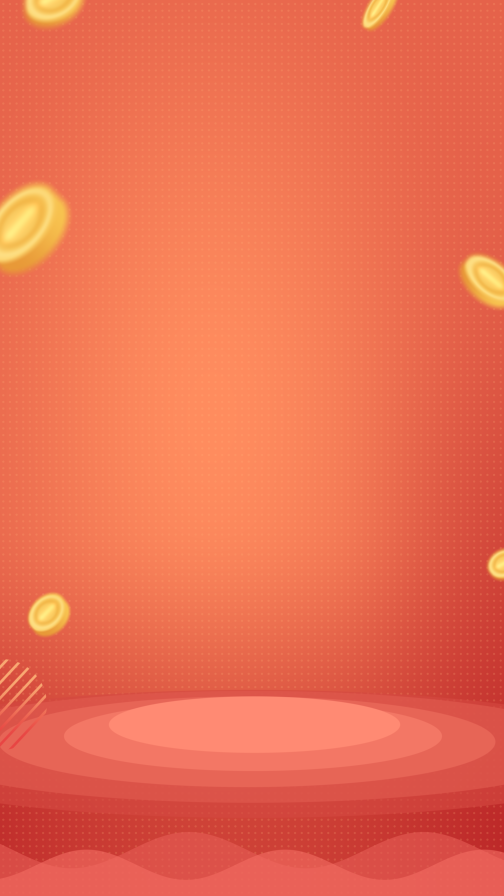
This background is drawn by a Shadertoy shader. Its source:

```glsl
const vec3 GLOW = vec3(1.0, 0.55, 0.37);
const vec3 CORAL = vec3(0.90, 0.385, 0.29);
const vec3 CRIMSON = vec3(0.74, 0.16, 0.16);
const vec3 PEACH = vec3(1.0, 0.72, 0.48);
const vec3 GOLD = vec3(0.97, 0.76, 0.31);

// Approximate signed distance to an ellipse
float ellipse(vec2 p, vec2 r) {
    float k0 = length(p / r);
    float k1 = length(p / (r * r));
    return (k0 - 1.0) * (k0 + 1e-4) / (k1 + 1e-4);
}

float fill(float d, float soft) {
    return 1.0 - smoothstep(-soft, soft, d);
}

vec2 rotate(vec2 p, float angle) {
    float c = cos(angle), s = sin(angle);
    return vec2(c * p.x + s * p.y, c * p.y - s * p.x);
}

// Warm wall with a tall central glow and dark lower sides
vec3 wall(vec2 p) {
    float d = length((p - vec2(0.42, 0.95)) * vec2(1.0, 0.55));
    vec3 col = mix(GLOW, CORAL, smoothstep(0.0, 0.62, d));
    float rightShade = smoothstep(0.65, 1.1, p.x) * exp(-pow((p.y - 0.55) / 0.5, 2.0));
    col = mix(col, CRIMSON, 0.6 * rightShade);
    float side = abs(p.x - 0.46) * 2.0;
    float low = 1.0 - smoothstep(0.1, 0.75, p.y);
    return mix(col, CRIMSON, low * (0.62 + 0.33 * side * side));
}

float dotGrid(vec2 p, float columns, float px) {
    vec2 cell = fract(p * columns) - 0.5;
    return fill(length(cell) - 0.16, max(0.1, px * columns * 0.6));
}

// Stacked discs, from the widest to the raised top
vec3 podium(vec3 col, vec2 p, float px) {
    vec4 discs[5] = vec4[5](
        vec4(0.50, 0.282, 0.79, 0.127), vec4(0.50, 0.296, 0.68, 0.111),
        vec4(0.49, 0.306, 0.493, 0.090), vec4(0.502, 0.317, 0.375, 0.069),
        vec4(0.505, 0.340, 0.289, 0.056));
    for (int i = 0; i < 5; i++) {
        float level = float(i) / 4.0;
        vec3 tint = mix(vec3(0.83, 0.28, 0.25), vec3(1.0, 0.54, 0.45), level);
        float mask = fill(ellipse(p - discs[i].xy, discs[i].zw), px);
        col = mix(col, tint, mask * mix(0.65, 1.0, level));
    }
    return col;
}

// Translucent wave below a cosine crest line
vec3 wave(vec3 col, vec2 p, float crestX, float period, float height, float swing, vec3 tint, float px) {
    float crest = height + swing * cos(6.28319 * (p.x - crestX) / period);
    return mix(col, tint, 0.62 * fill(p.y - crest, px));
}

// Round patch of diagonal lines
vec3 stripes(vec3 col, vec2 p, vec2 center, float radius, float px) {
    vec2 q = p - center;
    float pitch = 0.021;
    float across = (fract(rotate(q, 0.82).y / pitch) - 0.5) * pitch;
    float mask = fill(abs(across) - 0.0026, px) * fill(length(q) - radius, px);
    vec3 tint = mix(vec3(0.91, 0.25, 0.25), PEACH, smoothstep(-0.07, 0.05, q.y));
    return mix(col, tint, 0.85 * mask);
}

// Tilted coin: a swept edge, then a face with rim, groove and sheen
vec3 coin(vec3 col, vec2 p, vec2 r, float angle, vec2 depth, float blur) {
    vec2 q = rotate(p, angle);
    float face = ellipse(q, r);
    float body = face;
    for (int i = 1; i <= 3; i++) {
        body = min(body, ellipse(rotate(p - depth * float(i) / 3.0, angle), r));
    }
    vec2 n = q / r;
    float ring = length(n);
    vec3 edge = mix(vec3(0.91, 0.60, 0.22), GOLD, smoothstep(-0.8, 0.8, n.x));
    vec3 top = mix(GOLD, vec3(0.99, 0.84, 0.46), 0.5 - 0.4 * n.x);
    top = mix(top, vec3(1.0, 0.90, 0.56), 0.6 * exp(-pow((ring - 0.82) / 0.1, 2.0)));
    top = mix(top, vec3(0.93, 0.66, 0.22), 0.5 * exp(-pow((ring - 0.58) / 0.12, 2.0)));
    top += 0.12 * exp(-24.0 * n.y * n.y) * fill(ring - 0.5, 0.2);
    vec3 tint = mix(edge, top, fill(face, blur * 0.6));
    return mix(col, tint, fill(body, blur));
}

vec3 coins(vec3 col, vec2 p, float px) {
    // Center and radii
    vec4 shape[6] = vec4[6](
        vec4(0.040, 1.335, 0.092, 0.053), vec4(0.107, 1.785, 0.062, 0.045),
        vec4(0.750, 1.765, 0.050, 0.018), vec4(0.975, 1.225, 0.062, 0.034),
        vec4(1.000, 0.660, 0.034, 0.027), vec4(0.093, 0.563, 0.043, 0.031));
    // Angle, depth and blur
    vec4 pose[6] = vec4[6](
        vec4(0.85, 0.022, -0.022, 0.012), vec4(0.5, 0.0, -0.012, 0.011),
        vec4(1.0, 0.008, -0.004, 0.006), vec4(-0.7, -0.01, -0.01, 0.009),
        vec4(0.5, 0.003, -0.004, 0.006), vec4(0.8, 0.008, -0.01, 0.005));
    for (int i = 0; i < 6; i++) {
        col = coin(col, p - shape[i].xy, shape[i].zw, pose[i].x, pose[i].yz, max(pose[i].w, px));
    }
    return col;
}

void mainImage(out vec4 fragColor, in vec2 fragCoord) {
    // Width spans 0 to 1, height spans 0 to 16/9
    vec2 p = fragCoord / iResolution.xy * vec2(1.0, 16.0 / 9.0);
    float px = 0.75 / iResolution.x;

    vec3 col = wall(p);
    col = mix(col, PEACH, 0.2 * dotGrid(p, 76.0, px));
    col = podium(col, p, px);
    col = wave(col, p, 0.375, 0.465, 0.091, 0.036, vec3(0.90, 0.36, 0.33), px);
    col = wave(col, p, 0.172, 0.394, 0.062, 0.030, vec3(0.95, 0.42, 0.38), px);
    col = stripes(col, p, vec2(0.003, 0.380), 0.090, px);
    col = coins(col, p, px);
    fragColor = vec4(col, 1.0);
}
```
